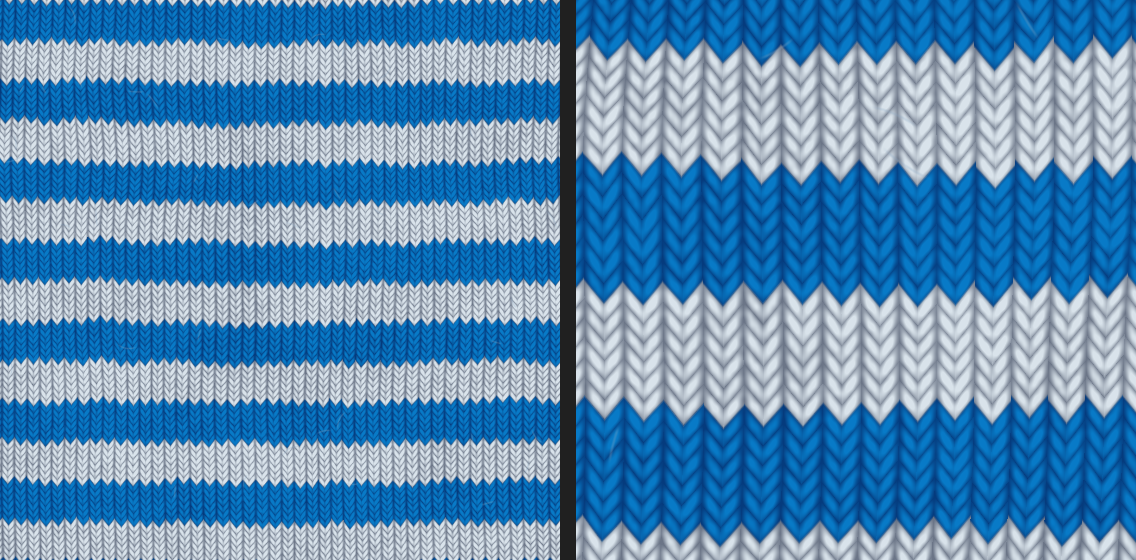
Left, the full canvas; right, a detail of the centre.
A Shadertoy shader for this texture:

```glsl
// Striped stocking-stitch knit: blue and pale grey bands of V-shaped stitches.
#define STRIPES 7.0        // colour pairs down the canvas
#define BAND_ROWS 6.0      // stitch rows in one band
#define COLUMNS 44.0       // stitch columns across the canvas
#define SLANT 1.15         // rise of a stitch leg, in rows
#define PHASE 0.35         // shift of the bands, in rows
#define SAG 0.003          // bow of the bands, in canvas heights
#define HAIRS 40           // stray fibres
#define BLUE_SHADE vec3(0.02, 0.23, 0.49)
#define BLUE_LIGHT vec3(0.03, 0.48, 0.78)
#define GREY_SHADE vec3(0.42, 0.46, 0.53)
#define GREY_LIGHT vec3(0.85, 0.89, 0.92)

const float TAU = 6.28318;

float hash(vec2 p) {
    return fract(sin(dot(p, vec2(127.1, 311.7))) * 43758.5453);
}

// Value noise over uv in 0..1, wrapping after a whole number of cells
float wrapNoise(vec2 uv, vec2 cells) {
    vec2 p = uv * cells;
    vec2 i = floor(p), f = fract(p);
    f = f * f * (3.0 - 2.0 * f);
    vec2 a = mod(i, cells), b = mod(i + 1.0, cells);
    return mix(mix(hash(a), hash(vec2(b.x, a.y)), f.x),
               mix(hash(vec2(a.x, b.y)), hash(b), f.x), f.y);
}

// Coverage of short curved fibres scattered over the wrapping canvas
float strayHairs(vec2 uv, float pixel) {
    float cover = 0.0;
    for (int i = 0; i < HAIRS; i++) {
        float id = float(i);
        vec2 center = vec2(hash(vec2(id, 1.7)), hash(vec2(id, 5.3)));
        vec2 d = fract(uv - center + 0.5) - 0.5;
        float angle = TAU * hash(vec2(id, 9.1));
        float c = cos(angle), s = sin(angle);
        d = vec2(c * d.x + s * d.y, c * d.y - s * d.x);
        float bend = 40.0 * (hash(vec2(id, 3.9)) - 0.5);
        float across = abs(d.y - bend * d.x * d.x);
        float size = mix(0.008, 0.022, hash(vec2(id, 7.7)));
        float line = 1.0 - smoothstep(0.0, 0.0008 + pixel, across);
        cover = max(cover, line * (1.0 - smoothstep(0.5 * size, size, abs(d.x))));
    }
    return cover;
}

void mainImage(out vec4 fragColor, in vec2 fragCoord) {
    vec2 uv = fragCoord / iResolution.xy;
    float rows = STRIPES * BAND_ROWS * 2.0;
    float pixel = 1.0 / iResolution.y;

    // Loose fabric: columns sway, bands sag
    float sway = 0.45 * (wrapNoise(uv, vec2(6.0, 7.0)) - 0.5);
    float u = uv.x * COLUMNS + sway;
    float column = mod(floor(u), COLUMNS);
    float side = fract(u) - 0.5;
    float outward = 2.0 * abs(side);
    float sag = SAG * cos(TAU * uv.x)
              + 0.005 * (wrapNoise(uv, vec2(5.0, 7.0)) - 0.5);

    // Row coordinate follows the V of the two stitch legs
    float uneven = 0.35 * (hash(vec2(column, 17.0)) - 0.5)
                 + 0.5 * (wrapNoise(uv, vec2(22.0, 14.0)) - 0.5);
    float v = (uv.y - sag) * rows - SLANT * (outward - 0.5) + uneven + PHASE;
    float row = mod(floor(v), rows);
    float f = fract(v) - 0.5;

    // Rounded strands with grooves between and inside the columns
    float strand = 1.0 - 3.2 * f * f;
    float groove = smoothstep(-0.12, 0.45, 1.0 - outward)
                 * mix(0.68, 1.0, smoothstep(0.0, 0.35, outward));
    float light = 0.04 + 1.08 * strand * groove;

    // Variation between stitches, yarn grain and broad shading
    light += 0.16 * (hash(vec2(column, row)) - 0.5);
    light += 0.18 * (wrapNoise(uv, vec2(220.0, 252.0)) - 0.5);
    light += 0.14 * (wrapNoise(uv, vec2(9.0, 11.0)) - 0.5);
    light += 0.04 * sign(side);
    light = clamp(light, 0.0, 1.0);

    // Alternate the two yarns, softening their border
    float fromGrey = abs(mod(v + 0.5 * BAND_ROWS, 2.0 * BAND_ROWS) - BAND_ROWS);
    float soft = 0.08 + 0.7 * rows * pixel;
    float grey = 1.0 - smoothstep(-soft, soft, fromGrey - 0.5 * BAND_ROWS);
    vec3 color = mix(mix(BLUE_SHADE, BLUE_LIGHT, light),
                     mix(GREY_SHADE, GREY_LIGHT, light), grey);

    // Faint fuzz on top
    color = mix(color, vec3(0.55, 0.66, 0.77), 0.28 * strayHairs(uv, pixel));
    fragColor = vec4(color, 1.0);
}
```
